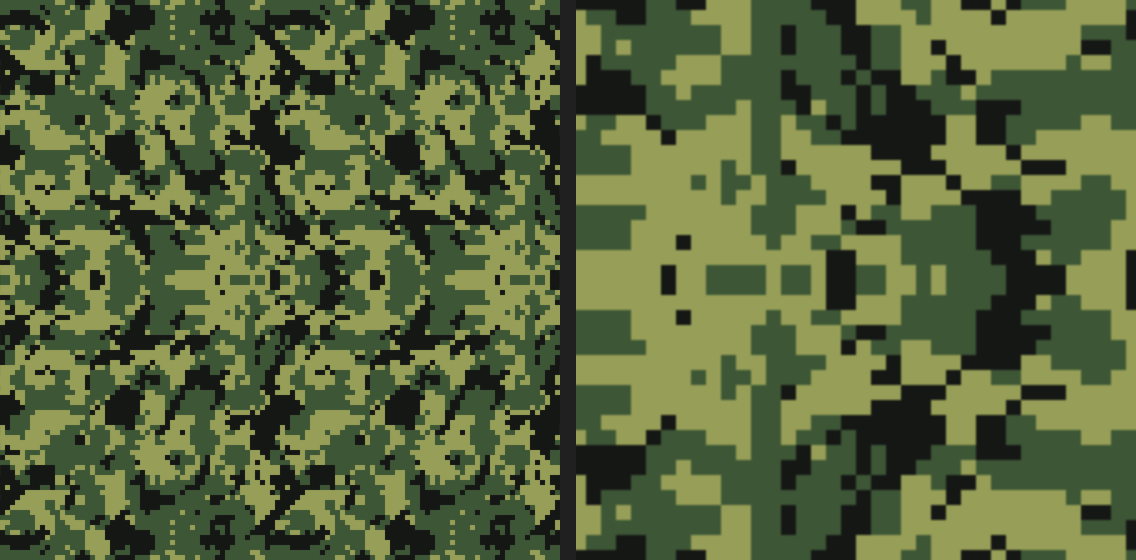
Left: the whole. Right: its middle third, enlarged.
Reproduce this pattern procedurally as a three.js fragment shader.

```glsl
varying vec2 vUv;

float hash(vec2 p) {
  return fract(sin(dot(p, vec2(127.1, 311.7))) * 43758.5453);
}

// Value noise over square cells, wrapping every 56 cells across
float wrappedNoise(vec2 cell, float size, float seed) {
  vec2 p = (cell + 0.5) / size;
  vec2 i = floor(p);
  vec2 f = smoothstep(0.0, 1.0, fract(p));
  float left = mod(i.x, 56.0 / size) + seed;
  float right = mod(i.x + 1.0, 56.0 / size) + seed;
  float low = i.y + size;
  return mix(mix(hash(vec2(left, low)), hash(vec2(right, low)), f.x),
             mix(hash(vec2(left, low + 1.0)), hash(vec2(right, low + 1.0)), f.x), f.y);
}

// Large patches, blotches, ragged edges and single-cell grain
float patchField(vec2 cell, float seed) {
  return 0.15 * wrappedNoise(cell, 8.0, seed)
       + 0.45 * wrappedNoise(cell, 4.0, seed + 17.0)
       + 0.30 * wrappedNoise(cell, 2.0, seed + 41.0)
       + 0.10 * hash(cell + seed);
}

vec3 camoColor(vec2 cell) {
  // Two repeats across, mirrored about the middle row
  cell.x = mod(cell.x, 56.0);
  cell.y = max(min(cell.y, 111.0 - cell.y), 0.0);

  vec3 color = vec3(0.24, 0.34, 0.21);
  if (patchField(cell, 3.0) > 0.525) color = vec3(0.59, 0.62, 0.34);

  // Dark patches lean diagonally
  vec2 leaning = cell - vec2(0.5 * cell.y, 0.0);
  if (patchField(leaning, 83.0) > 0.589) color = vec3(0.08, 0.09, 0.08);
  return color;
}

void main() {
  // Blend neighbouring cells across a narrow soft edge
  vec2 p = vUv * 112.0 - 0.5;
  vec2 cell = floor(p);
  vec2 edge = smoothstep(0.36, 0.64, fract(p));
  vec3 lower = mix(camoColor(cell), camoColor(cell + vec2(1.0, 0.0)), edge.x);
  vec3 upper = mix(camoColor(cell + vec2(0.0, 1.0)), camoColor(cell + 1.0), edge.x);
  gl_FragColor = vec4(mix(lower, upper, edge.y), 1.0);
}
```
